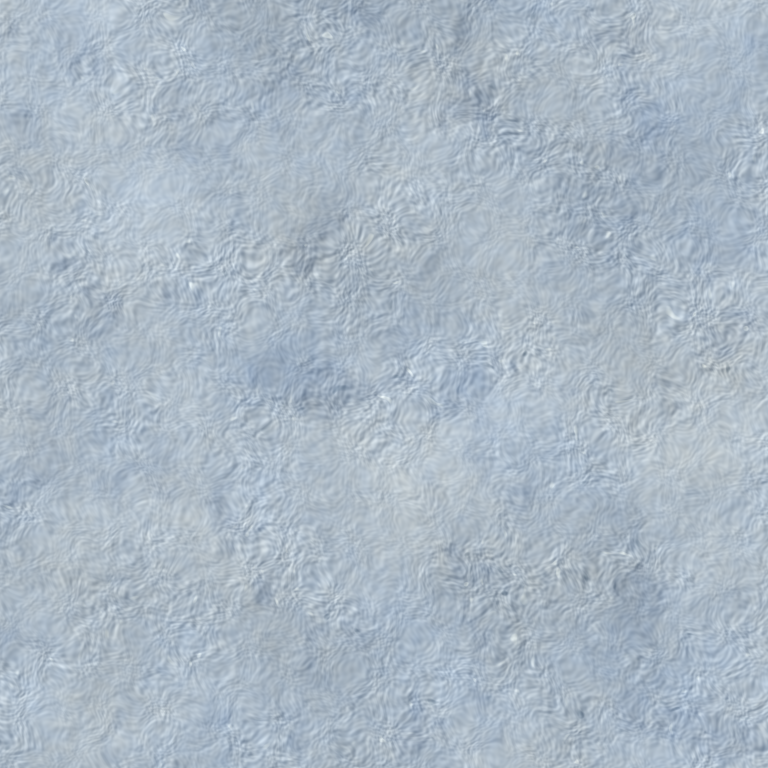
Reproduce this texture procedurally as a WebGL 2 fragment shader.

```glsl
#version 300 es
precision highp float;
// Pale blue plaster: fine granular relief lit from the upper left, rougher
// in patches, over cloudy tone, soft dusky stains, chalk flecks and small pits.
// Every layer is rotated gradient noise; the relief is a slope along the light.

uniform vec2 u_resolution;
out vec4 outColor;

const vec3 BASE = vec3(0.665, 0.719, 0.769);       // mean plaster colour
const vec3 TONE_TINT = vec3(1.04, 1.0, 0.91);      // channel response to light
const vec3 STAIN = vec3(-0.066, -0.060, -0.045);   // dusky blue blotches
const vec3 CHALK = vec3(0.13, 0.12, 0.09);         // pale flecks
const vec3 PIT = vec3(-0.12, -0.11, -0.10);        // dark pits
const vec3 WARM = vec3(0.020, 0.004, -0.022);      // warm to cool drift

const vec2 LIGHT = vec2(-0.78, 0.62);
const float SLOPE_STEP = 0.0038;   // distance over which slope is measured
const float GRAIN_FREQ = 52.0;     // coarsest grains per canvas height
const float RELIEF_GAIN = 0.135;
const float CLOUD_GAIN = 0.075;
const mat2 TURN = mat2(0.8, 0.6, -0.6, 0.8);

uint hash(uvec2 cell) {
    uint h = cell.x * 1664525u + cell.y * 22695477u + 1013u;
    h = (h ^ (h >> 16)) * 73244475u;
    h = (h ^ (h >> 15)) * 73244475u;
    return h ^ (h >> 16);
}

vec2 gradient(ivec2 cell) {
    float angle = float(hash(uvec2(cell)) & 65535u) * (6.28318 / 65536.0);
    return vec2(cos(angle), sin(angle));
}

// Gradient noise, about -0.7 to 0.7
float noise(vec2 p) {
    ivec2 i = ivec2(floor(p));
    vec2 f = fract(p);
    vec2 u = f * f * f * (f * (f * 6.0 - 15.0) + 10.0);
    float a = dot(gradient(i), f);
    float b = dot(gradient(i + ivec2(1, 0)), f - vec2(1, 0));
    float c = dot(gradient(i + ivec2(0, 1)), f - vec2(0, 1));
    float d = dot(gradient(i + ivec2(1, 1)), f - vec2(1, 1));
    return mix(mix(a, b, u.x), mix(c, d, u.x), u.y);
}

float fbm(vec2 p) {
    float sum = 0.0;
    float weight = 1.0;
    for (int i = 0; i < 4; i++) {
        sum += weight * noise(p);
        p = TURN * p * 2.1 + 17.3;
        weight *= 0.6;
    }
    return sum;
}

// Height of the grainy surface
float grain(vec2 p) {
    float sum = 0.0;
    float weight = 0.85;
    p *= GRAIN_FREQ;
    for (int i = 0; i < 3; i++) {
        sum += weight * noise(p);
        p = TURN * p * 1.9 + 31.7;
        weight *= 0.8;
    }
    return sum;
}

void main() {
    vec2 p = gl_FragCoord.xy / u_resolution.y;
    vec2 warp = vec2(noise(p * 24.0 + 5.0), noise(p * 24.0 + 61.0));
    vec2 q = p + 0.016 * warp;

    // Rough patches and lit relief
    float rough = smoothstep(-0.45, 0.6, fbm(q * 7.0 + 40.0));
    float slope = grain(q) - grain(q + LIGHT * SLOPE_STEP);
    float relief = slope * RELIEF_GAIN * mix(0.65, 1.5, rough);

    // Broad cloudy tone with a little fine mottling
    float cloud = CLOUD_GAIN * fbm(p * 3.5 + 11.0) + 0.035 * noise(q * 38.0 + 3.0);
    vec3 color = BASE + TONE_TINT * (relief + cloud);

    // Soft stains, strongest where the surface is rough
    float stain = smoothstep(0.12, 0.55, fbm(q * 9.0 + 83.0));
    color += STAIN * (stain * mix(0.6, 1.1, rough) - 0.15);

    // Chalk flecks and pits gather in the rough patches
    float speck = noise(q * 74.0 + 9.0) + 0.35 * noise(q * 31.0 + 27.0);
    float gather = smoothstep(0.35, 0.85, rough);
    color += CHALK * gather * smoothstep(0.38, 0.62, speck);
    color += PIT * gather * smoothstep(0.42, 0.68, -speck);

    // Slow warm and cool drift, with a faint variation between grains
    color += WARM * (fbm(p * 5.0 + 130.0) + 0.7 * noise(p * 60.0 + 71.0));

    outColor = vec4(clamp(color, 0.0, 1.0), 1.0);
}
```
